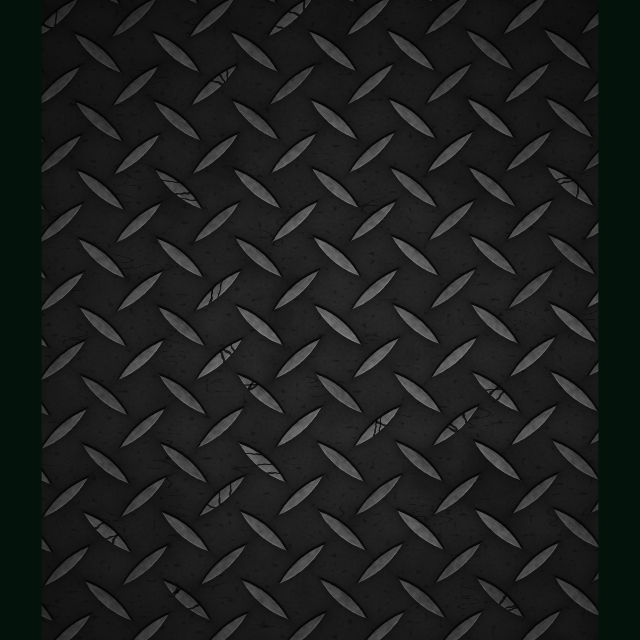
A three.js fragment shader for this texture:

```glsl
// Dark steel tread plate: two skewed lattices of crossed, worn lozenge studs between dark green margins.
varying vec2 vUv;

// Layout: about 7 studs across and 9 down in each lattice
const vec2 STEP_X = vec2(0.1224, 0.0010);
const vec2 STEP_Y = vec2(-0.0021, 0.1070);
const vec2 FALLING_ANCHOR = vec2(0.5260, 0.5990);
const vec2 RISING_ANCHOR = vec2(0.4610, 0.6535);
const float FALLING_ANGLE = -0.70;
const float RISING_ANGLE = 0.72;
const vec2 FALLING_HALF = vec2(0.0465, 0.0086);
const vec2 RISING_HALF = vec2(0.0460, 0.0077);
const float PLATE_LEFT = 0.065;
const float PLATE_RIGHT = 0.935;

// Finish
const vec3 MARGIN_COLOR = vec3(0.012, 0.070, 0.043);
const vec3 STEEL_COLOR = vec3(0.150, 0.150, 0.152);
const vec3 STUD_COLOR = vec3(0.385);
const vec2 LIGHT_CENTER = vec2(0.53, 0.45);
const float LIGHT_FALLOFF = 1.75;
const float WORN_SHARE = 0.09;
const float EDGE = 0.0010;
const vec2 SHADOW_SHIFT = vec2(0.0003, 0.0024);

float hash(vec2 p) {
  vec3 q = fract(vec3(p.xyx) * 0.1031);
  q += dot(q, q.yzx + 33.33);
  return fract((q.x + q.y) * q.z);
}

vec2 gradientAt(vec2 cell) {
  float a = 6.2832 * hash(cell + 57.0);
  return vec2(cos(a), sin(a));
}

float gradientNoise(vec2 p) {
  vec2 i = floor(p), f = fract(p);
  vec2 u = f * f * f * (f * (f * 6.0 - 15.0) + 10.0);
  vec2 e = vec2(0.0, 1.0);
  float bottom = mix(dot(gradientAt(i), f), dot(gradientAt(i + e.yx), f - e.yx), u.x);
  float top = mix(dot(gradientAt(i + e), f - e), dot(gradientAt(i + 1.0), f - 1.0), u.x);
  return mix(bottom, top, u.y);
}

float fbm(vec2 p) {
  float sum = 0.0, amp = 0.6;
  for (int i = 0; i < 4; i++) {
    sum += amp * gradientNoise(p);
    p = p * 2.03 + 17.0;
    amp *= 0.55;
  }
  return sum;
}

vec2 rotate(vec2 p, float a) {
  return vec2(cos(a) * p.x + sin(a) * p.y, cos(a) * p.y - sin(a) * p.x);
}

// Pointed lens made of two circular arcs
float lens(vec2 p, vec2 halfSize) {
  float r = dot(halfSize, halfSize) / (2.0 * halfSize.y);
  return length(vec2(p.x, abs(p.y) + r - halfSize.y)) - r;
}

// Draws one lattice of studs over the plate colour
vec3 addStuds(vec3 color, vec2 p, vec2 anchor, float angle, vec2 halfSize) {
  vec2 d = p - anchor;
  float area = STEP_X.x * STEP_Y.y - STEP_X.y * STEP_Y.x;
  vec2 lattice = vec2(d.x * STEP_Y.y - d.y * STEP_Y.x, d.y * STEP_X.x - d.x * STEP_X.y) / area;
  vec2 cell = floor(lattice + 0.5);
  vec2 seed = cell + 40.0 + 100.0 * step(0.0, angle);
  d -= STEP_X * cell + STEP_Y * cell.y * 0.0 - STEP_X * cell + STEP_X * cell.x + STEP_Y * cell.y;

  vec2 q = rotate(d, angle);
  float ragged = 0.0005 * gradientNoise(p * 170.0);
  float dist = lens(q, halfSize) + ragged;
  float shade = lens(rotate(d - SHADOW_SHIFT, angle), halfSize + vec2(0.002, 0.0010));

  // Wide contact shade, then the dark bevel on the upper side
  color *= 1.0 - 0.32 * exp(-max(dist, 0.0) / 0.008);
  color *= 1.0 - 0.72 * smoothstep(0.0022, -0.0012, shade);

  // Brushed face, lighter along its lower rim
  float side = q.y / halfSize.y;
  float tone = 0.94 + 0.20 * (hash(seed) - 0.5) - 0.10 * side;
  tone += 0.30 * fbm(p * 75.0) + 0.16 * gradientNoise(q * vec2(90.0, 420.0));
  tone += 0.22 * smoothstep(-0.0022, -0.0005, dist) * smoothstep(0.1, -0.3, side);

  // Slanted gouges on a few studs
  float worn = step(hash(seed + 7.3), WORN_SHARE);
  for (int i = 0; i < 3; i++) {
    float k = float(i);
    float offset = (hash(seed + 11.0 + k) - 0.5) * halfSize.x * 1.2;
    float slope = 2.4 * (hash(seed + 23.0 + k) - 0.3);
    float gap = abs(q.x - offset - slope * q.y + 0.003 * gradientNoise(p * 130.0));
    tone *= 1.0 - 0.75 * worn * smoothstep(0.0026, 0.0008, gap);
  }
  return mix(color, STUD_COLOR * tone, smoothstep(EDGE, -EDGE, dist));
}

void main() {
  vec2 p = vUv;

  // Mottled ground with grain, stains, pits and short scratches
  float stain = smoothstep(0.10, 0.42, fbm(p * 6.0 + 3.0));
  float pits = smoothstep(0.30, 0.52, gradientNoise(p * vec2(85.0, 125.0)));
  float ridge = abs(gradientNoise(p * vec2(15.0, 62.0) + 9.0));
  float scratch = smoothstep(0.045, 0.0, ridge) * smoothstep(0.22, 0.42, gradientNoise(p * 13.0 + 31.0));
  float ground = 1.0 + 0.26 * fbm(p * 14.0) + 0.12 * gradientNoise(p * 210.0);
  ground *= (1.0 - 0.20 * stain) * (1.0 - 0.28 * pits) * (1.0 - 0.40 * scratch);

  vec3 plate = STEEL_COLOR * ground;
  plate = addStuds(plate, p, FALLING_ANCHOR, FALLING_ANGLE, FALLING_HALF);
  plate = addStuds(plate, p, RISING_ANCHOR, RISING_ANGLE, RISING_HALF);

  // Soft light from the middle, then the side margins
  vec2 away = p - LIGHT_CENTER;
  plate *= exp(-LIGHT_FALLOFF * dot(away, away));
  float inside = smoothstep(-EDGE, EDGE, min(p.x - PLATE_LEFT, PLATE_RIGHT - p.x));
  gl_FragColor = vec4(mix(MARGIN_COLOR, plate, inside), 1.0);
}
```
